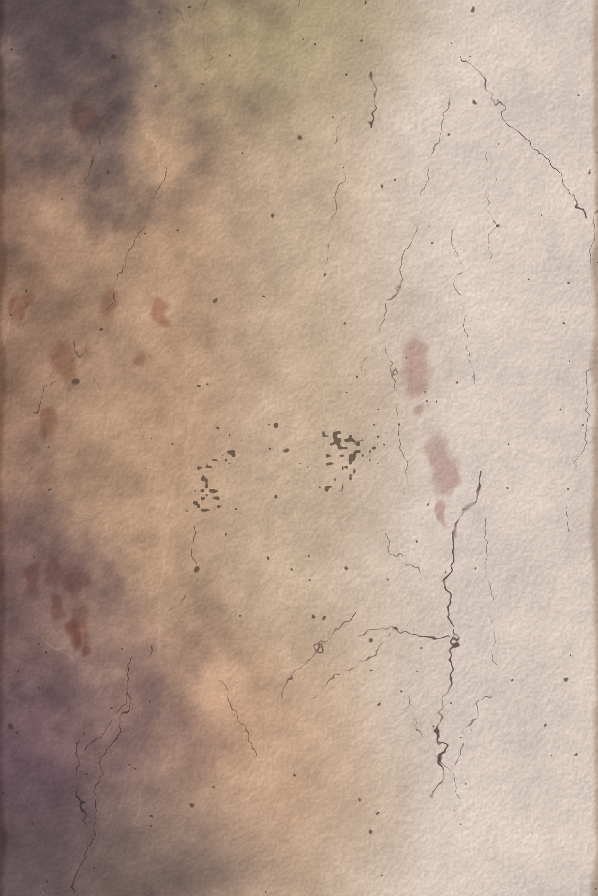
Give the GLSL for this texture, as a Shadertoy shader.

```glsl
float hash(vec2 p) {
    vec3 q = fract(p.xyx * 0.1031);
    q += dot(q, q.yzx + 33.33);
    return fract((q.x + q.y) * q.z);
}

vec2 hash2(float n) {
    return vec2(hash(vec2(n, 3.7)), hash(vec2(n, 91.3)));
}

float noise(vec2 p) {
    vec2 i = floor(p), f = fract(p);
    f = f * f * (3.0 - 2.0 * f);
    return mix(mix(hash(i), hash(i + vec2(1, 0)), f.x),
               mix(hash(i + vec2(0, 1)), hash(i + vec2(1, 1)), f.x), f.y);
}

// Signed pair of noises, for bending coordinates
vec2 wobble(vec2 p) {
    return vec2(noise(p), noise(p + 43.0)) - 0.5;
}

float fbm(vec2 p) {
    float sum = 0.0, amp = 0.52;
    for (int i = 0; i < 5; i++) {
        sum += amp * noise(p);
        p = mat2(1.6, 1.2, -1.2, 1.6) * p + 7.3;
        amp *= 0.5;
    }
    return sum;
}

float segment(vec2 p, vec2 a, vec2 b) {
    vec2 d = b - a;
    return length(p - a - d * clamp(dot(p - a, d) / dot(d, d), 0.0, 1.0));
}

// Soft disc: 1 inside, 0 outside
float fade(float inner, float outer, float d) {
    return 1.0 - smoothstep(inner, outer, d);
}

float crack(vec2 p, vec2 a, vec2 b, float width) {
    return fade(width * 0.3, width + 0.55 / iResolution.y, segment(p, a, b));
}

// Fine plaster height field
float plaster(vec2 p) {
    return noise(p * 200.0) + 0.9 * noise(p * 370.0 + 5.0) + 0.4 * noise(p * 95.0);
}

// Sparse pits, one candidate per cell
float pits(vec2 p, float density) {
    vec2 cell = floor(p), f = fract(p);
    vec2 centre = 0.3 + 0.4 * vec2(hash(cell + 11.0), hash(cell + 47.0));
    float size = 0.15 + 0.15 * hash(cell + 71.0);
    return step(hash(cell), density) * fade(size * 0.4, size, length(f - centre));
}

void mainImage(out vec4 fragColor, in vec2 fragCoord) {
    vec2 uv = fragCoord / iResolution.xy;
    vec2 p = fragCoord / iResolution.y;
    float cloud = fbm(p * 5.0) - 0.5;
    float mottle = fbm(p * 17.0 + 20.0) - 0.5;
    float speckle = fbm(p * 60.0 + 50.0) - 0.5;
    float shade = 1.0 - smoothstep(0.1, 0.75, uv.x);

    // Wash from brown through tan to pale pink
    float x = uv.x + 0.11 * cloud + 0.06 * mottle;
    vec3 col = mix(vec3(0.57, 0.45, 0.38), vec3(0.69, 0.565, 0.465), smoothstep(0.0, 0.25, x));
    col = mix(col, vec3(0.77, 0.675, 0.58), smoothstep(0.25, 0.52, x));
    col = mix(col, vec3(0.84, 0.78, 0.735), smoothstep(0.5, 0.79, x));

    // Olive top, peach base and violet corners
    float olive = fade(0.0, 0.4, length((uv - vec2(0.42, 1.0)) * vec2(1.0, 1.8)) + 0.2 * cloud);
    col = mix(col, vec3(0.58, 0.53, 0.40), 0.6 * olive);
    float peach = fade(0.0, 0.3, length(uv - vec2(0.46, 0.12)) + 0.3 * cloud);
    col = mix(col, vec3(0.78, 0.61, 0.50), 0.5 * peach);
    float top = fade(0.04, 0.36, length((uv - vec2(0.07, 1.0)) * vec2(1.0, 1.25)) + 0.2 * cloud + 0.3 * mottle);
    col = mix(col, vec3(0.35, 0.30, 0.32), 0.9 * top);
    float base = fade(0.05, 0.44, length((uv - vec2(0.0, 0.14)) * vec2(1.1, 0.95)) + 0.2 * cloud + 0.18 * mottle);
    col = mix(col, vec3(0.38, 0.295, 0.34), 0.9 * base);
    float foot = fade(0.0, 0.18, length((uv - vec2(0.2, 0.0)) * vec2(0.4, 1.0)) + 0.15 * cloud);
    col = mix(col, vec3(0.38, 0.33, 0.33), 0.75 * foot);
    col *= 1.0 + mottle * (0.12 + 0.22 * shade) + speckle * (0.07 + 0.13 * shade);

    // Rusty stains on the left, a slanted trail on the right
    vec2 ragged = p + 0.022 * wobble(p * 28.0) + 0.012 * wobble(p * 80.0);
    for (float i = 0.0; i < 18.0; i++) {
        vec2 r = hash2(i + 5.0);
        vec2 centre = vec2(0.02 + 0.17 * r.x, 0.25 + 0.7 * r.y);
        if (i > 13.0) centre = vec2(0.455, 0.585) + (i - 14.0) * vec2(0.013, -0.047) + 0.025 * (r - 0.5);
        float size = 0.006 + 0.015 * hash(r * 99.0);
        float stain = fade(size * 0.5, size * 1.2, length((ragged - centre) * vec2(1.0, 0.6)));
        col = mix(col, col * vec3(0.80, 0.69, 0.68), (0.6 + 0.5 * mottle) * stain);
    }

    // Raking light over the plaster grain
    float relief = plaster(p) - plaster(p + vec2(-0.0013, 0.0016));
    col *= 1.0 + 0.07 * relief + 0.06 * (noise(p * 500.0) - 0.5);

    // Pale scratches
    float scratch = fade(0.0, 0.022, abs(noise(p * vec2(34.0, 9.0) + 3.0 * cloud) - 0.5));
    col += 0.04 * scratch * shade * smoothstep(0.0, 0.2, mottle + 0.05);

    // Dark crumbs gathered in patches, and loose pits
    float patches = fade(0.005, 0.055, length((ragged - vec2(0.385, 0.495)) * vec2(1.0, 0.8)));
    patches = max(patches, fade(0.004, 0.035, length(ragged - vec2(0.23, 0.45))));
    patches = max(patches, 0.75 * fade(0.0, 0.016, segment(ragged, vec2(0.22, 0.475), vec2(0.31, 0.525))));
    float crumb = 0.65 * noise(p * 230.0 + 9.0) + 0.35 * noise(p * 110.0);
    float threshold = 0.9 - 0.32 * patches;
    float pit = smoothstep(threshold, threshold + 0.08, crumb) * step(0.01, patches);
    vec2 loose = mat2(0.8, 0.6, -0.6, 0.8) * (p + 0.004 * wobble(p * 150.0));
    pit = max(pit, pits(loose * 130.0, 0.012));
    pit = max(pit, pits(loose * 60.0 + 30.0, 0.005));
    col = mix(col, vec3(0.26, 0.21, 0.17), 0.65 * pit);

    // Hairline cracks, jagged and broken
    vec2 bent = p + 0.022 * wobble(p * 14.0) + 0.013 * wobble(p * 60.0) + 0.005 * wobble(p * 190.0);
    float broken = smoothstep(0.3, 0.6, 0.5 * noise(p * 38.0) + 0.5 * noise(p * 120.0));
    float hairline = 0.0;
    for (float i = 0.0; i < 24.0; i++) {
        vec2 start = hash2(i + 40.0) * vec2(0.67, 1.0);
        vec2 r = hash2(i + 80.0);
        vec2 run = vec2(0.2 * r.x - 0.08, 0.06 + 0.12 * r.y);
        hairline = max(hairline, crack(bent, start, start + run, 0.0004));
    }
    col *= 1.0 - 0.34 * hairline * broken;

    // Open cracks
    float open = crack(bent, vec2(0.54, 0.473), vec2(0.504, 0.39), 0.0010);
    open = max(open, crack(bent, vec2(0.504, 0.39), vec2(0.497, 0.32), 0.0013));
    open = max(open, crack(bent, vec2(0.497, 0.32), vec2(0.512, 0.297), 0.0009));
    open = max(open, crack(bent, vec2(0.512, 0.297), vec2(0.483, 0.115), 0.0009));
    open = max(open, crack(bent, vec2(0.395, 0.29), vec2(0.505, 0.292), 0.0008));
    open = max(open, crack(bent, vec2(0.40, 0.32), vec2(0.32, 0.225), 0.0005));
    open = max(open, crack(bent, vec2(0.52, 0.93), vec2(0.655, 0.76), 0.0005));
    open = max(open, crack(bent, vec2(0.145, 0.26), vec2(0.085, 0.0), 0.0005));
    open = max(open, crack(bent, vec2(0.405, 0.92), vec2(0.415, 0.86), 0.0008));
    col = mix(col, vec3(0.24, 0.17, 0.16), 0.72 * open * (0.35 + 0.65 * broken));

    // Worn left and right rims
    float rim = min(uv.x, 1.0 - uv.x) + 0.02 * mottle;
    col *= mix(vec3(0.84, 0.79, 0.75), vec3(1.0), smoothstep(0.0, 0.012, rim));
    fragColor = vec4(clamp(col, 0.0, 1.0), 1.0);
}
```
